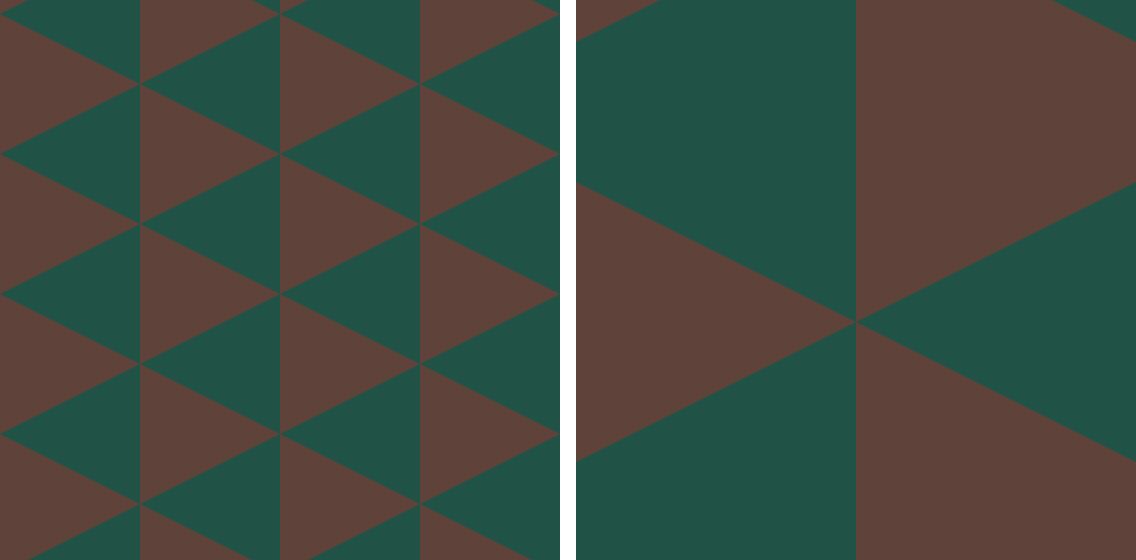
Left, the full canvas; right, a detail of the centre.
This pattern is drawn by a Shadertoy shader. Its source:

```glsl
// Seamless field of interlocking brown and green triangles pointing right and left.
// Each square cell holds one triangle wave; every other column is shifted half a cell,
// and signed distances to the triangle edges give the smooth borders.

const float COLUMNS = 4.0;      // even, so the half-cell shift wraps: two repeats across
const float ROWS = 4.0;         // repeats down
const float ROW_OFFSET = 0.9;   // height of the lowest left-edge vertex, in cells
const float COLUMN_SHIFT = 0.5; // vertical shift from one column to the next, in cells
const float EDGE_PIXELS = 1.0;  // width of the smoothed border
const vec3 BROWN = vec3(0.373, 0.263, 0.226);
const vec3 GREEN = vec3(0.125, 0.322, 0.270);

// Signed distance in cells, positive inside the right-pointing triangles.
float triangleDistance(vec2 cell) {
    float across = fract(cell.x);
    float along = fract(cell.y + COLUMN_SHIFT * floor(cell.x));

    // Slanted sides: from the full cell height at the left to a point at the right
    float slant = (0.5 * (1.0 - across) - abs(along - 0.5)) / length(vec2(0.5, 1.0));

    // Vertical bases: on the left of right-pointing triangles, on the right of the others
    return slant > 0.0 ? min(slant, across) : max(slant, across - 1.0);
}

void mainImage(out vec4 fragColor, in vec2 fragCoord) {
    vec2 grid = vec2(COLUMNS, ROWS);
    vec2 cell = fragCoord / iResolution.xy * grid - vec2(0.0, ROW_OFFSET);

    // Coverage from the distance measured in pixels
    vec2 pixel = grid / iResolution.xy;
    float edge = EDGE_PIXELS * max(pixel.x, pixel.y);
    float coverage = clamp(triangleDistance(cell) / edge + 0.5, 0.0, 1.0);

    fragColor = vec4(mix(GREEN, BROWN, coverage), 1.0);
}
```
